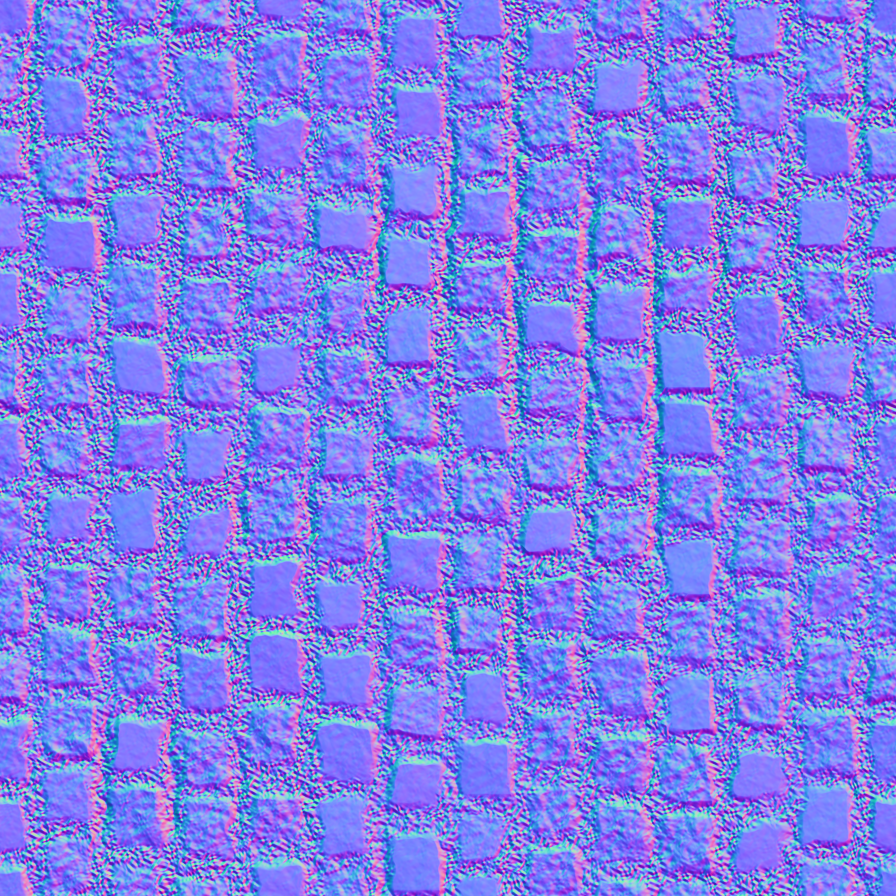
Give the GLSL for this texture map, as a WebGL 1 fragment shader.

```glsl
precision highp float;
// Tangent-space normal map of worn cobblestones set in columns of coarse gravel.

uniform vec2 u_resolution;

#define COLUMNS 13.0
#define MIN_ROWS 12.0
#define STONE_HALF vec2(0.375, 0.385)
#define CORNER 0.12
#define STONE_HEIGHT 0.0052
#define STONE_ROUGHNESS 0.0080
#define GRAVEL_FREQ 140.0
#define GRAVEL_HEIGHT 0.0058
#define GROOVE_DEPTH 0.008
#define SLOPE_STEP 0.0008
#define SAMPLES 3

float hash(vec2 p) {
  vec3 q = fract(vec3(p.xyx) * 0.1031);
  q += dot(q, q.yzx + 33.33);
  return fract((q.x + q.y) * q.z);
}

// Value noise that tiles over the unit square; freq must be whole.
float noise(vec2 uv, float freq) {
  vec2 p = uv * freq;
  vec2 i = floor(p);
  vec2 f = p - i;
  f = f * f * (3.0 - 2.0 * f);
  vec2 a = mod(i, freq);
  vec2 b = mod(i + 1.0, freq);
  float low = mix(hash(a + freq), hash(vec2(b.x, a.y) + freq), f.x);
  float high = mix(hash(vec2(a.x, b.y) + freq), hash(b + freq), f.x);
  return mix(low, high, f.y);
}

float roundedBox(vec2 p, vec2 halfSize, float radius) {
  vec2 q = abs(p) - halfSize + radius;
  return length(max(q, 0.0)) + min(max(q.x, q.y), 0.0) - radius;
}

float surfaceHeight(vec2 uv) {
  // Whole-number rotations keep the tiling but hide the noise lattice.
  vec2 turnedLeft = vec2(2.0 * uv.x + uv.y, 2.0 * uv.y - uv.x);
  vec2 turnedRight = vec2(2.0 * uv.x - uv.y, 2.0 * uv.y + uv.x);
  float broad = noise(uv, 9.0) - 0.5;
  float chips = noise(turnedLeft, 19.0) - 0.5;
  float medium = noise(turnedRight, 32.0) - 0.5;
  float fine = noise(turnedLeft, 67.0) - 0.5;
  float grain = noise(turnedRight + vec2(medium, chips) * 0.012, GRAVEL_FREQ) - 0.5;

  // Each column has its own row count and vertical offset.
  float x = (uv.x + broad * 0.010) * COLUMNS + 0.5;
  float column = mod(floor(x), COLUMNS);
  float rows = MIN_ROWS + step(0.5, hash(vec2(column, 71.0)));
  float y = uv.y * rows + hash(vec2(column, 19.0));
  vec2 id = vec2(column, mod(floor(y), rows));
  vec2 cell = vec2(fract(x), fract(y)) - 0.5;

  // Random placement, size, skew and taper of the stone.
  vec4 rnd = vec4(hash(id + 3.7), hash(id + 41.3), hash(id + 87.1), hash(id + 133.9));
  vec2 p = cell - (rnd.xy - 0.5) * 0.07;
  p += p.yx * (rnd.zw - 0.5) * vec2(0.16, 0.16);
  p.x *= 1.0 + p.y * (rnd.y - 0.5) * 0.4;
  vec2 halfSize = STONE_HALF + (rnd.wz - 0.5) * vec2(0.07, 0.13);
  float d = roundedBox(p, halfSize, CORNER) + chips * 0.13 + fine * 0.05;
  d = max(d, max(abs(cell.x), abs(cell.y)) - 0.46);
  float stone = smoothstep(0.04, -0.09, d);

  // Smooth slabs and rough-hewn blocks share the same profile.
  float rough = mix(0.18, 1.0, smoothstep(0.12, 0.6, hash(id + 211.0)));
  float hewn = (chips * 0.6 + medium * 0.5 + fine * 0.48 + grain * 0.17) * rough;
  vec2 tilt = (rnd.zx - 0.5) * vec2(0.014, 0.020);
  float top = STONE_HEIGHT * (0.7 + 0.6 * rnd.w) + dot(p, tilt);
  top += hewn * STONE_ROUGHNESS - dot(p, p) * 0.006;

  // Gravel bed with sunken seams along parts of the column joints.
  float bed = grain * GRAVEL_HEIGHT * (1.0 + broad * 0.7);
  bed += fine * 0.0045 + medium * 0.004 + chips * 0.003;
  float joint = abs(fract(x + 0.5 + medium * 0.12) - 0.5);
  float seam = smoothstep(0.13, 0.0, joint) * smoothstep(0.56, 0.75, noise(uv, 7.0));
  bed -= seam * GROOVE_DEPTH;
  return mix(bed, top, stone);
}

vec3 surfaceNormal(vec2 uv) {
  float h = surfaceHeight(uv);
  float hx = surfaceHeight(uv + vec2(SLOPE_STEP, 0.0));
  float hy = surfaceHeight(uv + vec2(0.0, SLOPE_STEP));
  return normalize(vec3(h - hx, h - hy, SLOPE_STEP));
}

void main() {
  // A grid of samples per pixel softens the fine grain and the edges.
  vec3 normal = vec3(0.0);
  float count = float(SAMPLES);
  for (int j = 0; j < SAMPLES; j++) {
    for (int i = 0; i < SAMPLES; i++) {
      vec2 offset = (vec2(float(i), float(j)) + 0.5) / count - 0.5;
      normal += surfaceNormal((gl_FragCoord.xy + offset) / u_resolution);
    }
  }
  gl_FragColor = vec4(normal / (count * count) * 0.5 + 0.5, 1.0);
}
```
